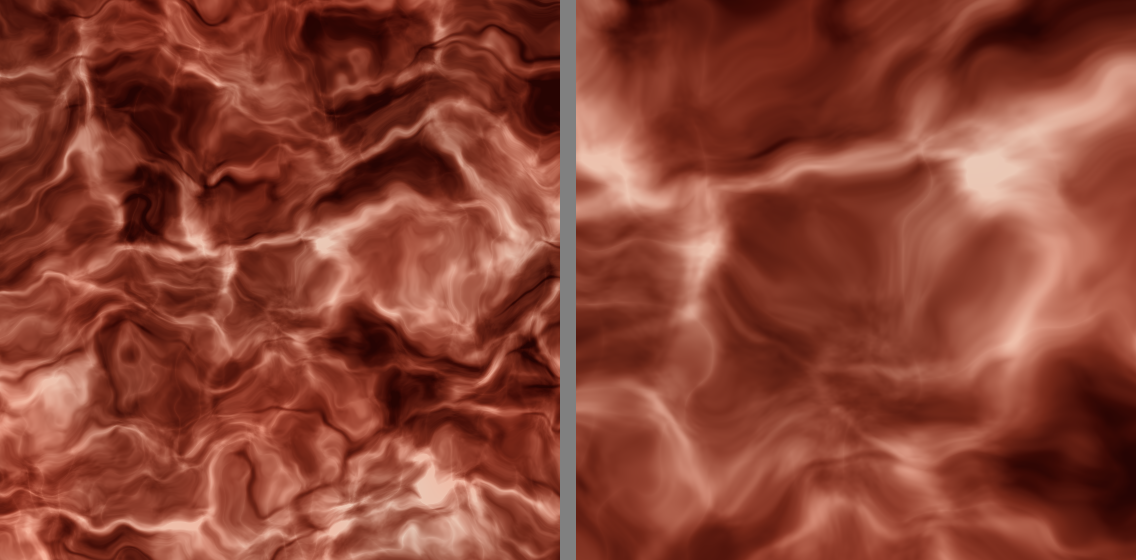
Left: the whole. Right: its middle third, enlarged.
Give the GLSL for this texture, as a WebGL 1 fragment shader.

```glsl
precision highp float;
// Rugged red rock face: warped slabs with pale rims, dark hollows, veins and grain.

uniform vec2 u_resolution;

// Colour ramp, dark to light
const vec3 ABYSS  = vec3(0.15, 0.015, 0.01);
const vec3 SHADOW = vec3(0.24, 0.04, 0.02);
const vec3 UMBER  = vec3(0.35, 0.10, 0.06);
const vec3 RUST   = vec3(0.46, 0.16, 0.10);
const vec3 CLAY   = vec3(0.58, 0.26, 0.19);
const vec3 ROSE   = vec3(0.70, 0.40, 0.32);
const vec3 BLUSH  = vec3(0.84, 0.58, 0.50);
const vec3 CHALK  = vec3(0.93, 0.75, 0.67);

// Feature counts across the canvas
const vec2 SLAB_SCALE   = vec2(4.2, 6.2);
const vec2 CHIP_SCALE   = vec2(7.0, 13.0);
const vec2 CREASE_SCALE = vec2(2.6, 9.0);
const vec2 MOTTLE_SCALE = vec2(5.0, 8.0);
const vec2 VEIN_SCALE   = vec2(7.0, 17.0);
const vec2 GRAIN_SCALE  = vec2(26.0, 34.0);

// Tone strengths
const float BASE_TONE = 0.43;
const float MOTTLE    = 1.0;
const float SLAB_TONE = 0.34;
const float HOLLOW    = 0.36;
const float RIM       = 0.36;
const float CHIP_RIM  = 0.20;
const float VEIN      = 0.28;
const float GRAIN     = 0.65;
const float CREASE    = 0.32;
const float SLOPE     = 0.26;  // lightens toward the bottom
const float WARP      = 0.26;

vec2 hash2(vec2 p) {
  vec3 a = fract(p.xyx * vec3(0.1031, 0.1030, 0.0973));
  a += dot(a, a.yzx + 33.33);
  return fract((a.xx + a.yz) * a.zy);
}

float valueNoise(vec2 p) {
  vec2 i = floor(p), f = fract(p);
  f = f * f * (3.0 - 2.0 * f);
  float low  = mix(hash2(i).x, hash2(i + vec2(1.0, 0.0)).x, f.x);
  float high = mix(hash2(i + vec2(0.0, 1.0)).x, hash2(i + 1.0).x, f.x);
  return mix(low, high, f.y);
}

float layeredNoise(vec2 p) {
  float sum = 0.0, weight = 0.533;
  for (int i = 0; i < 4; i++) {
    sum += weight * valueNoise(p);
    p = mat2(1.6, 1.2, -1.2, 1.6) * p + 17.3;
    weight *= 0.5;
  }
  return sum;
}

// Cellular noise: x = gap to the border, y = random per cell, z = height within cell
vec3 cells(vec2 p) {
  vec2 base = floor(p);
  float nearest = 9.0, second = 9.0, height = 0.0, id = 0.0;
  for (int y = -1; y <= 1; y++) {
    for (int x = -1; x <= 1; x++) {
      vec2 cell = base + vec2(float(x), float(y));
      vec2 offset = p - cell - 0.08 - 0.84 * hash2(cell + 40.0);
      float d = length(offset);
      if (d < nearest) {
        second = nearest;
        nearest = d;
        height = offset.y;
        id = hash2(cell + 91.0).y;
      } else {
        second = min(second, d);
      }
    }
  }
  return vec3(second - nearest, id, height);
}

// Thin bright crests where the noise crosses its middle value
float veins(vec2 p) {
  float crest = 1.0 - abs(2.0 * valueNoise(p) - 1.0);
  return crest * crest * crest * crest;
}

float rimLine(float gap, float width) {
  return exp(-gap * gap / (width * width));
}

vec3 rockColor(float tone) {
  float s = tone * 5.0;
  vec3 c = mix(ABYSS, SHADOW, clamp(s + 1.0, 0.0, 1.0));
  c = mix(c, UMBER, clamp(s, 0.0, 1.0));
  c = mix(c, RUST, clamp(s - 1.0, 0.0, 1.0));
  c = mix(c, CLAY, clamp(s - 2.0, 0.0, 1.0));
  c = mix(c, ROSE, clamp(s - 3.0, 0.0, 1.0));
  c = mix(c, BLUSH, clamp(s - 4.0, 0.0, 1.0));
  return mix(c, CHALK, clamp(s - 5.0, 0.0, 1.0));
}

void main() {
  vec2 uv = gl_FragCoord.xy / min(u_resolution.x, u_resolution.y);

  // Broad bends plus ragged small-scale warping
  vec2 p = uv + 3.0;
  p.y += 0.035 * sin(5.0 * uv.x + 2.0 * sin(4.0 * uv.y)) + 0.012 * sin(13.0 * uv.x - 7.0 * uv.y);
  vec2 ragged = vec2(layeredNoise(uv * 5.0 + 2.0), layeredNoise(uv * 5.0 + 31.0)) - 0.5;
  p += WARP * ragged;

  // Slabs: some are sunken, darkest under their upper lip
  vec3 slab = cells(p * SLAB_SCALE);
  float broken = smoothstep(0.32, 0.62, layeredNoise(uv * 7.0 + 60.0));
  float sunken = smoothstep(0.42, 0.58, fract(slab.y * 7.31));
  float tone = BASE_TONE + SLOPE * (0.5 - uv.y);
  tone += SLAB_TONE * (slab.y - 0.5) * smoothstep(0.0, 0.08, slab.x);
  tone -= HOLLOW * sunken * smoothstep(0.08, 0.3, slab.x) * (0.85 + 0.6 * slab.z);
  tone += RIM * broken * rimLine(slab.x, 0.15);

  // Chipped ledges and long dark creases
  vec3 chip = cells(p * CHIP_SCALE + 1.4 * ragged.yx);
  tone += CHIP_RIM * (1.0 - 0.7 * broken) * rimLine(chip.x, 0.14);
  float crease = cells(p * CREASE_SCALE + 5.7).x;
  tone -= CREASE * smoothstep(0.42, 0.6, layeredNoise(uv * 6.0 + 80.0)) * rimLine(crease, 0.07);

  // Mottling, veins and grain
  tone += MOTTLE * (layeredNoise(p * MOTTLE_SCALE) - 0.5);
  tone += VEIN * (0.6 * veins(p * VEIN_SCALE) + 0.4 * veins(p.yx * VEIN_SCALE * 1.7));
  tone += GRAIN * (layeredNoise(p * GRAIN_SCALE) - 0.5);

  // Slight drift between orange and pink
  float drift = layeredNoise(uv * 4.0 + 120.0);
  vec3 tint = mix(vec3(1.05, 0.84, 0.78), vec3(0.95, 1.16, 1.22), drift);
  gl_FragColor = vec4(rockColor(tone) * tint, 1.0);
}
```
